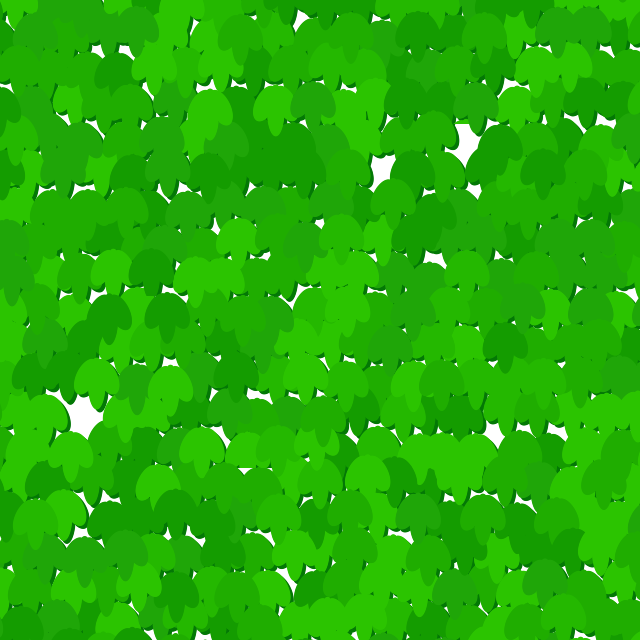
A three.js fragment shader for this pattern:

```glsl
// Dense carpet of upright three-lobed leaves in flat greens over white.
// One leaf per jittered brick cell; the nine nearest are stacked in random
// order, and all their dark shadows lie below the whole leaf layer.
varying vec2 vUv;

const float CELLS = 18.6;        // leaf cells across the canvas
const float LEAF_RADIUS = 0.0356; // half width of a leaf

float hash(vec2 p, float seed) {
  return fract(sin(dot(p, vec2(127.1, 311.7)) + seed * 74.7) * 43758.545);
}

// Approximate signed distance to an ellipse at the origin.
float ellipse(vec2 p, vec2 r) {
  float k = length(p / r);
  return k * (k - 1.0) / max(length(p / (r * r)), 0.001);
}

// Leaf of half width 1: a long middle lobe and two mirrored leaning lobes.
float leaf(vec2 p) {
  float middle = ellipse(p - vec2(0.0, -0.06), vec2(0.39, 1.14));
  vec2 q = vec2(abs(p.x), p.y) - vec2(0.46, 0.24);
  vec2 leaning = vec2(dot(q, vec2(0.90, 0.43)), dot(q, vec2(-0.43, 0.90)));
  return min(middle, ellipse(leaning, vec2(0.44, 0.84)));
}

float coverage(float d) {
  return 1.0 - smoothstep(-0.0009, 0.0009, d * LEAF_RADIUS);
}

// Five flat shades, from deep to bright.
vec3 leafColor(float pick) {
  if (pick < 0.22) return vec3(0.08, 0.61, 0.00);
  if (pick < 0.38) return vec3(0.12, 0.65, 0.03);
  if (pick < 0.62) return vec3(0.12, 0.68, 0.00);
  if (pick < 0.74) return vec3(0.14, 0.72, 0.00);
  return vec3(0.17, 0.77, 0.00);
}

// Centre of the leaf in a cell, in cell units; odd rows shift by half.
vec2 leafCenter(vec2 cell) {
  vec2 jitter = vec2(hash(cell, 1.0), hash(cell, 2.0)) - 0.5;
  return cell + 0.5 + 0.44 * jitter + vec2(0.5 * mod(cell.y, 2.0), 0.0);
}

// The n-th cell of the 3 by 3 block around p, staggered row by row.
vec2 nearCell(vec2 p, int n) {
  float i = float(n);
  float row = floor(p.y) + floor((i + 0.5) / 3.0) - 1.0;
  float column = floor(p.x - 0.5 * mod(row, 2.0)) + mod(i, 3.0) - 1.0;
  return vec2(column, row);
}

void main() {
  vec2 p = vUv * CELLS;
  vec3 leaves = vec3(0.0);
  float leafCover = 0.0;
  float shadow = 0.0;
  float lastHeight = -1.0;

  for (int layer = 0; layer < 9; layer++) {
    // Find the next leaf up in the stack.
    float height = 2.0;
    vec2 cell = vec2(0.0);
    for (int n = 0; n < 9; n++) {
      vec2 candidate = nearCell(p, n);
      float h = hash(candidate, 3.0);
      if (h > lastHeight && h < height) {
        height = h;
        cell = candidate;
      }
    }
    lastHeight = height;

    // Lay it over the leaves below and gather its shadow.
    vec2 local = (p - leafCenter(cell)) / (CELLS * LEAF_RADIUS);
    float a = coverage(leaf(local));
    leaves = mix(leaves, leafColor(hash(cell, 4.0)), a);
    leafCover = mix(leafCover, 1.0, a);
    shadow = max(shadow, coverage(leaf(local - vec2(0.14, -0.13))));
  }

  vec3 ground = mix(vec3(1.0), vec3(0.01, 0.47, 0.02), shadow);
  gl_FragColor = vec4(leaves + ground * (1.0 - leafCover), 1.0);
}
```
